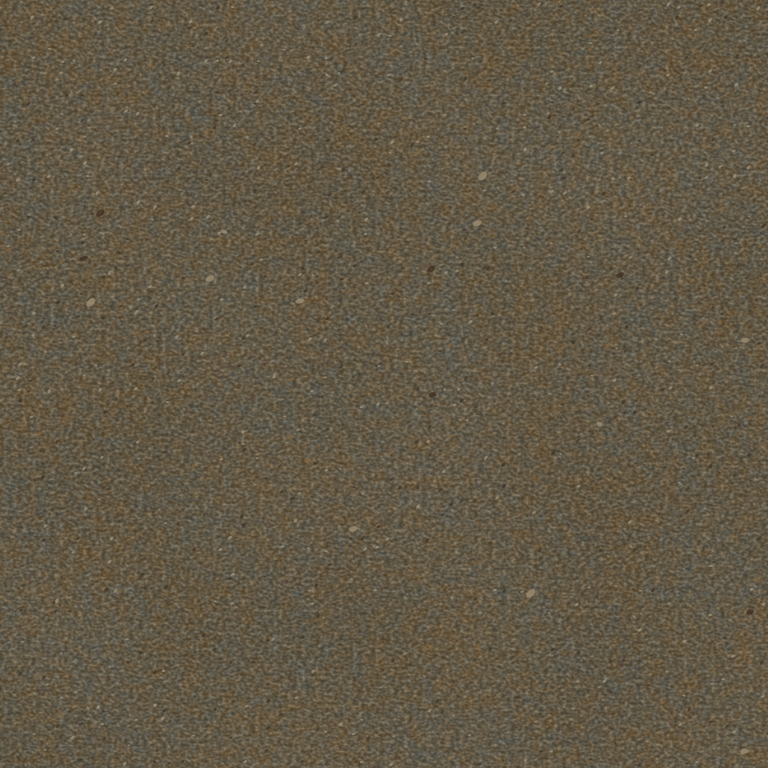
Write a Shadertoy shader that draws this texture.

```glsl
// Fine sandy ground: tightly packed olive-brown grains with ochre patches and sparse pale grit.

vec2 hash2(vec2 p) {
    vec3 q = fract(vec3(p.xyx) * vec3(0.1031, 0.1030, 0.0973));
    q += dot(q, q.yzx + 33.33);
    return fract((q.xx + q.yz) * q.zy);
}

vec2 gradientAt(vec2 corner) {
    float angle = 6.2832 * hash2(corner).x;
    return vec2(cos(angle), sin(angle));
}

// Gradient noise, centred on zero
float gradientNoise(vec2 p) {
    vec2 cell = floor(p);
    vec2 f = fract(p);
    vec2 blend = f * f * f * (f * (f * 6.0 - 15.0) + 10.0);
    float a = dot(gradientAt(cell), f);
    float b = dot(gradientAt(cell + vec2(1, 0)), f - vec2(1, 0));
    float c = dot(gradientAt(cell + vec2(0, 1)), f - vec2(0, 1));
    float d = dot(gradientAt(cell + vec2(1, 1)), f - vec2(1, 1));
    return mix(mix(a, b, blend.x), mix(c, d, blend.x), blend.y);
}

// Coverage of scattered, slightly tilted oval specks; radius is in canvas units
float specks(vec2 uv, float cells, float chance, float radius, float seed) {
    vec2 cell = floor(uv * cells);
    vec2 pick = hash2(cell + seed);
    vec2 centre = 0.25 + 0.5 * hash2(cell + seed + 57.0);
    vec2 offset = (fract(uv * cells) - centre) / cells;
    float tilt = (pick.y - 0.3) * 1.4;
    offset = mat2(cos(tilt), -sin(tilt), sin(tilt), cos(tilt)) * offset;
    float size = radius * (0.65 + 0.6 * pick.y);
    float dist = length(offset * vec2(0.75, 1.25)) - size;
    return step(pick.x, chance) * (1.0 - smoothstep(-0.001, 0.001, dist));
}

void mainImage(out vec4 fragColor, in vec2 fragCoord) {
    vec2 uv = fragCoord / iResolution.y;

    // Grains, a little wider than tall, in three sizes
    float grain = 0.75 * gradientNoise(uv * vec2(165.0, 240.0) + 11.3);
    grain += 0.55 * gradientNoise(mat2(0.96, 0.28, -0.28, 0.96) * uv * vec2(250.0, 330.0) + 401.7);
    grain += 0.25 * gradientNoise(uv * vec2(80.0, 105.0) + 823.1);
    grain += 0.35 * (grain * grain - 0.06);

    // Ochre and grey-green mottling over faint broad shading
    float warmth = gradientNoise(uv * 42.0 + 131.9);
    warmth += 0.9 * gradientNoise(uv * vec2(95.0, 115.0) + 277.4);
    warmth += 0.5 * gradientNoise(uv * 9.0 + 613.2);
    float shade = gradientNoise(uv * 5.0 + 71.6);

    vec3 color = vec3(0.388, 0.350, 0.277);
    color += grain * vec3(0.185, 0.182, 0.172);
    color += warmth * vec3(0.032, -0.004, -0.040);
    color += shade * 0.014;

    // Dark pits, ochre grains and pale grit
    color = mix(color, vec3(0.23, 0.18, 0.13), 0.65 * specks(uv, 62.0, 0.10, 0.0019, 19.0));
    color = mix(color, vec3(0.52, 0.40, 0.25), 0.60 * specks(uv, 54.0, 0.09, 0.0022, 143.0));
    color = mix(color, vec3(0.62, 0.59, 0.51), 0.75 * specks(uv, 58.0, 0.10, 0.0018, 311.0));

    // A few larger pebbles
    color = mix(color, vec3(0.60, 0.54, 0.43), 0.85 * specks(uv, 12.0, 0.05, 0.0045, 487.0));
    color = mix(color, vec3(0.25, 0.17, 0.12), 0.70 * specks(uv, 13.0, 0.03, 0.0040, 719.0));

    fragColor = vec4(clamp(color, 0.0, 1.0), 1.0);
}
```
